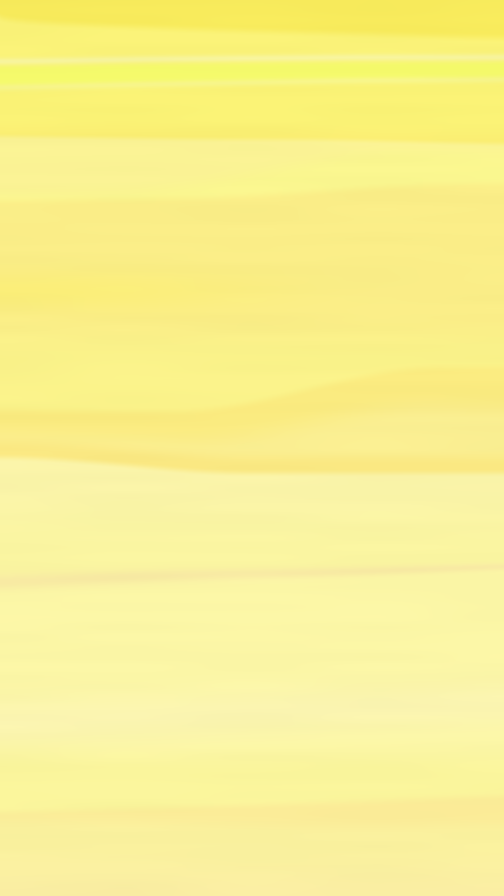
A Shadertoy shader for this background:

```glsl
// Soft yellow watercolour bands with gently tilted edges and pale streaks.

float hash(vec2 p) {
    return fract(sin(dot(p, vec2(127.1, 311.7))) * 43758.5);
}

float noise(vec2 p) {
    vec2 i = floor(p), f = fract(p);
    f = f * f * (3.0 - 2.0 * f);
    return mix(mix(hash(i), hash(i + vec2(1, 0)), f.x),
               mix(hash(i + vec2(0, 1)), hash(i + vec2(1, 1)), f.x), f.y);
}

// Paints everything below an edge, given as signed depth under that edge.
void wash(inout vec3 color, vec3 paint, float depth, float softness) {
    color = mix(color, paint, smoothstep(-softness, softness, depth));
}

// Adds a soft horizontal streak around its centre line.
void streak(inout vec3 color, vec3 paint, float offset, float width, float amount) {
    color = mix(color, paint, amount * exp(-offset * offset / (width * width)));
}

void mainImage(out vec4 fragColor, in vec2 fragCoord) {
    vec2 uv = fragCoord / iResolution.xy;
    float x = uv.x;
    float depth = 1.0 - uv.y;
    float y = depth + 0.003 * (noise(vec2(x * 3.0, depth * 14.0)) - 0.5);

    // Deep yellow top
    vec3 color = vec3(0.97, 0.92, 0.36);
    wash(color, vec3(0.98, 0.95, 0.47), y - mix(0.017, 0.042, sqrt(x)), 0.006);

    // Lime ribbon between two pale lines
    float ribbonTop = 0.068 - 0.005 * x;
    float ribbonBase = 0.097 - 0.009 * x;
    wash(color, vec3(0.96, 0.98, 0.42), y - ribbonTop - 0.005, 0.005);
    wash(color, vec3(0.98, 0.95, 0.46), y - ribbonBase, 0.006);
    streak(color, vec3(0.97, 0.96, 0.63), y - ribbonTop, 0.004, 0.9);
    streak(color, vec3(0.97, 0.96, 0.58), y - ribbonBase, 0.004, 0.7);

    // Pale wave under a golden rim
    float waveTop = 0.151 + 0.010 * x;
    streak(color, vec3(0.98, 0.92, 0.44), y - waveTop, 0.014, 0.6);
    wash(color, vec3(0.98, 0.95, 0.58), y - waveTop, 0.004);
    float crest = mix(0.215, 0.168, smoothstep(0.2, 0.85, x));
    wash(color, vec3(0.98, 0.965, 0.56), y - crest, 0.012);
    wash(color, vec3(0.98, 0.93, 0.53), y - mix(0.223, 0.204, smoothstep(0.3, 1.0, x)), 0.006);

    // Warm middle, richer on the left
    streak(color, vec3(0.98, 0.93, 0.46), y - 0.325, 0.022, 0.85 * (1.0 - smoothstep(0.1, 0.8, x)));
    wash(color, vec3(0.98, 0.95, 0.54), y - 0.375, 0.025);

    // Rising swell
    float swell = mix(0.458, 0.410, smoothstep(0.35, 0.88, x));
    wash(color, vec3(0.98, 0.92, 0.50), y - swell, 0.006);
    wash(color, vec3(0.98, 0.935, 0.57), y - swell - 0.025 - 0.02 * x, 0.018);

    // Golden fold above the pale field
    float fold = mix(0.510, 0.528, smoothstep(0.0, 0.5, x));
    wash(color, vec3(0.98, 0.91, 0.51), y - fold + 0.019, 0.010);
    wash(color, vec3(0.98, 0.955, 0.66), y - fold, 0.005);
    wash(color, vec3(0.98, 0.96, 0.63), y - 0.575, 0.04);

    // Thin blush line and pale lower field
    float blush = 0.648 - 0.016 * x;
    wash(color, vec3(0.985, 0.965, 0.65), y - blush, 0.008);
    streak(color, vec3(0.97, 0.91, 0.64), y - blush, mix(0.009, 0.004, x), 0.85);
    streak(color, vec3(0.98, 0.955, 0.70), y - 0.805 + 0.02 * x, 0.026, 0.8);
    wash(color, vec3(0.98, 0.96, 0.61), y - 0.845, 0.02);

    // Peach base
    float base = 0.908 - 0.019 * x;
    wash(color, vec3(0.98, 0.92, 0.59), y - base, 0.006);
    wash(color, vec3(0.98, 0.945, 0.62), y - base - 0.008 - 0.025 * x, 0.012);
    wash(color, vec3(0.98, 0.93, 0.64), y - 0.975, 0.035);

    // Faint brushed grain
    color += 0.012 * (noise(vec2(x * 4.0, depth * 90.0)) - 0.5);
    fragColor = vec4(clamp(color, 0.0, 1.0), 1.0);
}
```
